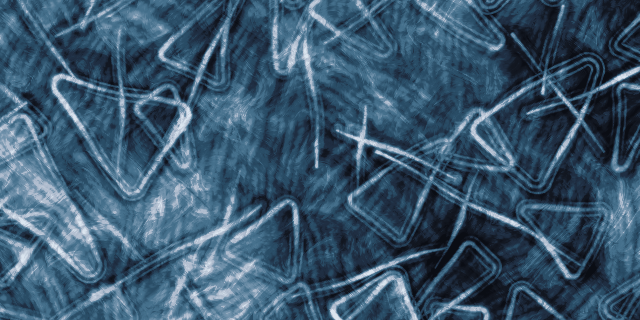
This texture is drawn by a Shadertoy shader. Its source:

```glsl
// Cracked blue ice: hairpin crystals and white ridges over dark, streaked facets.

vec2 hash2(vec2 p) {
    vec3 q = fract(p.xyx * vec3(0.1031, 0.1030, 0.0973));
    q += dot(q, q.yzx + 33.33);
    return fract((q.xx + q.yz) * q.zy);
}

mat2 turn(float a) {
    return mat2(cos(a), sin(a), -sin(a), cos(a));
}

// Cellular noise: nearest distance, gap to the second nearest, cell id
vec4 cellular(vec2 p) {
    vec2 base = floor(p), id = base;
    float near = 9.0, next = 9.0;
    for (int j = -1; j <= 1; j++)
    for (int i = -1; i <= 1; i++) {
        vec2 cell = base + vec2(i, j);
        float d = length(cell + hash2(cell) - p);
        if (d < near) { next = near; near = d; id = cell; }
        else next = min(next, d);
    }
    return vec4(near, next - near, id);
}

// Layered, self-warped sines, roughly -1 to 1
float swirl(vec2 p) {
    float sum = 0.0, amp = 0.55;
    for (int i = 0; i < 6; i++) {
        p += 0.7 * sin(p.yx * 1.3 + vec2(0.4, 1.9) + float(i));
        sum += amp * sin(p.x) * sin(p.y + 1.0);
        p = turn(0.65) * p * 1.85;
        amp *= 0.68;
    }
    return sum;
}

// Signed distance to an isosceles triangle, apex at zero, q = half base and height
float triangle(vec2 p, vec2 q) {
    p.x = abs(p.x);
    vec2 a = p - q * clamp(dot(p, q) / dot(q, q), 0.0, 1.0);
    vec2 b = p - q * vec2(clamp(p.x / q.x, 0.0, 1.0), 1.0);
    vec2 d = min(vec2(dot(a, a), p.y * q.x - p.x * q.y),
                 vec2(dot(b, b), q.y - p.y));
    return -sqrt(d.x) * sign(d.y);
}

// Scattered crystals: x = white ridge, y = tone change around and inside
vec2 crystals(vec2 p, float scale, float seed) {
    float ridge = 0.0, shade = 0.0, pixel = 1.0 / iResolution.y;
    vec2 base = floor(p * scale);
    for (int j = -1; j <= 1; j++)
    for (int i = -1; i <= 1; i++) {
        vec2 cell = base + vec2(i, j);
        vec2 a = hash2(cell + seed), b = hash2(cell + seed + 57.0);
        vec2 v = turn((b.x - 0.5) * 2.5) * (p * scale - cell - 0.5 - 0.7 * (a - 0.5));
        if (b.y > 0.5) v.y = -v.y;
        float reach = 0.45 + 0.4 * a.y, taper = 1.0, d;
        if (fract(a.x * 7.0) > 0.5) {
            d = length(vec2(v.x, max(abs(v.y) - reach, 0.0)));
            taper = 1.0 - 0.6 * min(abs(v.y) / reach, 1.0);
        } else {
            vec2 size = vec2(0.14 + 0.22 * b.y, 1.3 * reach);
            d = triangle(v + vec2(0.0, 0.5 * size.y), size) - 0.07;
        }
        d /= scale;
        // Broken main edge with a thinner echo on either side
        float wave = 0.5 + 0.5 * sin(v.y * 6.0 + v.x * 4.0 + b.x * 40.0);
        float width = (0.004 + 0.006 * wave) * taper;
        float line = 1.0 - smoothstep(width * 0.3, width + 1.5 * pixel, abs(d));
        float echo = 1.0 - smoothstep(0.001, 0.003 + pixel, abs(abs(d) - 0.019));
        ridge = max(ridge, line * (0.5 + 0.5 * wave));
        ridge = max(ridge, echo * 0.45 * (1.0 - wave) * taper);
        shade += 0.16 * wave * exp(-abs(d) * 35.0);
        shade -= 0.22 * exp(-pow((d - 0.024) / 0.011, 2.0));
        shade += 0.3 * (a.y - 0.5) * (1.0 - smoothstep(-0.02, 0.0, d));
    }
    return vec2(ridge, shade);
}

// Near-black navy through steel blue to frost
vec3 iceColor(float t) {
    vec3 c = mix(vec3(0.04, 0.05, 0.08), vec3(0.07, 0.09, 0.13), smoothstep(-0.1, 0.1, t));
    c = mix(c, vec3(0.12, 0.18, 0.26), smoothstep(0.10, 0.27, t));
    c = mix(c, vec3(0.16, 0.30, 0.40), smoothstep(0.27, 0.45, t));
    c = mix(c, vec3(0.27, 0.44, 0.55), smoothstep(0.45, 0.66, t));
    c = mix(c, vec3(0.44, 0.57, 0.67), smoothstep(0.66, 0.85, t));
    c = mix(c, vec3(0.69, 0.74, 0.81), smoothstep(0.85, 0.98, t));
    return mix(c, vec3(0.86, 0.90, 0.94), smoothstep(0.98, 1.25, t));
}

void mainImage(out vec4 fragColor, in vec2 fragCoord) {
    vec2 p = fragCoord / iResolution.y;
    float cloud = swirl(p * 4.0 + 3.0);
    float detail = swirl(p * 13.0 + 8.0);
    vec2 bent = p + 0.007 * sin(p.yx * 17.0 + vec2(0.0, 2.0)) + 0.003 * vec2(detail, cloud);

    // Facets, each streaked along its own direction
    vec4 facet = cellular(bent * 3.2 + 0.12 * cloud);
    vec2 trait = hash2(facet.zw + 19.0);
    float inside = smoothstep(0.0, 0.15, facet.y);
    vec2 grainPos = turn((trait.x - 0.5) * 2.6) * (bent + 0.006 * detail);
    float streak = 0.5 - cellular(grainPos * vec2(42.0, 6.0)).x;
    float grain = 0.5 - cellular(p * 58.0 + 2.0 * detail).x;

    // Pale on the left, dark on the right
    float tone = 0.60 - 0.17 * p.x + 0.30 * cloud + 0.18 * detail;
    tone += inside * (0.22 * (trait.y - 0.5) + 0.42 * streak) + 0.16 * grain;

    // Fine pale filaments
    float filament = pow(1.0 - min(abs(swirl(p * 6.0 + 20.0)), 1.0), 9.0);
    tone += 0.22 * filament * smoothstep(-0.3, 0.5, detail + 0.3 * cloud);

    // Large and small crystals, with beaded frost on the ridges
    vec2 large = crystals(bent, 2.2, 11.0);
    vec2 small = crystals(bent + 0.37, 3.5, 83.0);
    float ridge = max(large.x, 0.8 * small.x);
    tone += large.y + 0.7 * small.y;
    float frost = 0.95 + 0.25 * detail + 0.35 * grain;
    tone = mix(tone, max(tone, frost) + 0.08, ridge);

    fragColor = vec4(iceColor(tone), 1.0);
}
```
